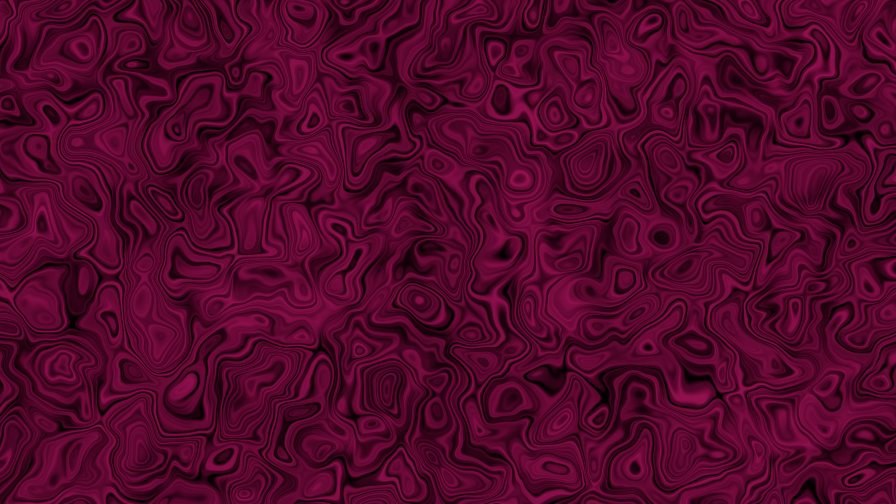
Reproduce this texture procedurally as a Shadertoy shader.

```glsl
// Dark magenta marbling: crowded, irregular nested rings with black veins.
// A warped noise field gives the contours; a second noise, read along the
// contour height, paints them as bands of uneven width and brightness.

const float CELLS = 9.2;          // ring centres per canvas height
const float WARP = 0.30;          // bending of the cells
const float DETAIL = 0.26;        // weight of the small rings
const float BANDS = 15.0;         // bands per unit of contour height
const float DRIFT = 2.4;          // change of the bands along a contour
const float FINE_LINES = 0.55;    // weight of the thin lines
const float PATCHES = 0.22;       // broad light and dark areas
const float MID_RED = 0.347;      // red level of the middle tone
const float DARK_GAIN = 0.53;
const float LIGHT_GAIN = 0.37;
const int SAMPLES = 3;            // antialiasing samples per axis

// Integer hash: a lattice point to a direction angle
float hashAngle(ivec2 cell) {
    uvec2 u = uvec2(cell) * uvec2(1597334677u, 3812015801u);
    uint h = u.x ^ u.y;
    h = (h ^ (h >> 16)) * 2146121005u;
    h = (h ^ (h >> 15)) * 2221713035u;
    h ^= h >> 16;
    return float(h >> 8) / 16777216.0 * 6.28319;
}

float cornerSlope(ivec2 cell, vec2 offset) {
    float a = hashAngle(cell);
    return dot(vec2(cos(a), sin(a)), offset);
}

// Gradient noise, about -0.7 to 0.7
float noise(vec2 p) {
    vec2 base = floor(p);
    vec2 f = p - base;
    ivec2 c = ivec2(base);
    vec2 w = f * f * f * (f * (f * 6.0 - 15.0) + 10.0);
    float low = mix(cornerSlope(c, f),
                    cornerSlope(c + ivec2(1, 0), f - vec2(1, 0)), w.x);
    float high = mix(cornerSlope(c + ivec2(0, 1), f - vec2(0, 1)),
                     cornerSlope(c + ivec2(1, 1), f - vec2(1, 1)), w.x);
    return mix(low, high, w.y);
}

// Tone of the marbling around zero
float marble(vec2 p) {
    // Bend the plane, turned so that the lattice does not show
    p = mat2(0.8, 0.6, -0.6, 0.8) * p;
    p += WARP * vec2(noise(p * 1.3 + 31.7), noise(p * 1.3 + 73.2));

    // Contour height and a slower field that varies the bands
    float height = noise(p) + DETAIL * noise(p * 2.1 + 17.3);
    float drift = noise(p * 0.6 + 51.9);

    // Broad bands, thin lines and large patches
    vec2 band = vec2(BANDS * height, DRIFT * drift) + 8.4;
    float tone = noise(band);
    tone += FINE_LINES * noise(band * vec2(2.2, 1.6) + 40.6);
    return tone + PATCHES * noise(p * 0.35 + 90.1);
}

// Black through wine red to magenta
vec3 wineColour(float tone) {
    float gain = tone < 0.0 ? DARK_GAIN : LIGHT_GAIN;
    float red = clamp(MID_RED + gain * tone, 0.02, 0.75);
    return vec3(red, 0.2 * red * red, 0.58 * pow(red, 1.12));
}

void mainImage(out vec4 fragColor, in vec2 fragCoord) {
    vec3 sum = vec3(0.0);
    for (int j = 0; j < SAMPLES; j++) {
        for (int i = 0; i < SAMPLES; i++) {
            vec2 jitter = (vec2(i, j) + 0.5) / float(SAMPLES) - 0.5;
            vec2 p = (fragCoord + jitter) / iResolution.y * CELLS;
            sum += wineColour(marble(p));
        }
    }
    fragColor = vec4(sum / float(SAMPLES * SAMPLES), 1.0);
}
```
